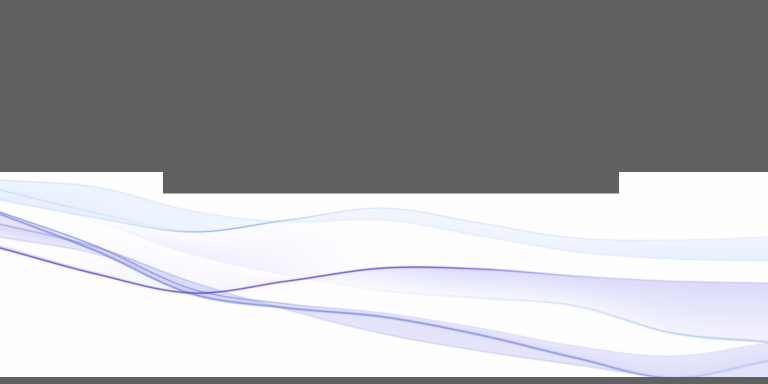
A Shadertoy shader for this background:

```glsl
// Translucent blue and violet ribbons flowing over white, framed by grey panels.
// Each edge is a cubic spline through nine evenly spaced heights; ribbons fill the
// gap between two edges with a blended tint, and thin soft strokes trace the edges.

#define GREY   vec3(0.38)
#define PAPER  vec3(0.995, 0.995, 1.0)
#define ICE    vec3(0.84, 0.90, 0.99)
#define SKY    vec3(0.55, 0.68, 0.94)
#define LILAC  vec3(0.80, 0.80, 0.97)
#define INDIGO vec3(0.40, 0.46, 0.87)
#define VIOLET vec3(0.36, 0.30, 0.86)
#define UNITS  384.0   // canvas height in layout units, measured downward
#define SPANS  8.0     // spline spans across the canvas width

// Catmull-Rom height at x in [0, SPANS], extended linearly past both ends.
float curve(float k[9], float x) {
    int i = int(clamp(floor(x), 0.0, SPANS - 1.0));
    float t = x - float(i);
    float b = k[i], c = k[i + 1];
    float a = i > 0 ? k[max(i - 1, 0)] : 2.0 * b - c;
    float d = i < 7 ? k[min(i + 2, 8)] : 2.0 * c - b;
    return b + 0.5 * t * (c - a + t * (2.0 * a - 5.0 * b + 4.0 * c - d
             + t * (3.0 * (b - c) + d - a)));
}

// Tints the gap between two edges; opacity runs from the first edge to the second.
void ribbon(inout vec3 col, float y, float from, float to, float px,
            vec3 ink, float opacityFrom, float opacityTo) {
    float inside = clamp((y - min(from, to)) / px + 0.5, 0.0, 1.0)
                 * clamp((max(from, to) - y) / px + 0.5, 0.0, 1.0);
    float gap = to - from;
    float t = clamp((y - from) * gap / (gap * gap + 0.01), 0.0, 1.0);
    col = mix(col, ink, inside * mix(opacityFrom, opacityTo, t));
}

// Draws a soft line along one edge.
void stroke(inout vec3 col, float y, float edge, float width, float px,
            vec3 ink, float opacity) {
    float d = (y - edge) / max(width, 0.6 * px);
    col = mix(col, ink, opacity * exp(-d * d));
}

// Antialiased mask of a rectangle with corners lo and hi.
float box(vec2 p, vec2 lo, vec2 hi, float px) {
    vec2 d = min(p - lo, hi - p) / px + 0.5;
    return clamp(d.x, 0.0, 1.0) * clamp(d.y, 0.0, 1.0);
}

void mainImage(out vec4 fragColor, in vec2 fragCoord) {
    vec2 uv = fragCoord / iResolution.xy;
    float x = uv.x * SPANS;
    float y = (1.0 - uv.y) * UNITS;
    float px = UNITS / iResolution.y;

    // Ribbon edges, from the top of the flow to the bottom.
    float crest  = curve(float[9](180., 187., 211., 222., 220., 236., 252., 259., 261.), x);
    float fold   = curve(float[9](190., 213., 231., 221., 208., 223., 238., 240., 237.), x);
    float stream = curve(float[9](200., 218., 232., 220., 208., 223., 238., 240., 237.), x);
    float veil   = curve(float[9](194., 222., 255., 276., 291., 298., 306., 333., 342.), x);
    float arch   = curve(float[9](248., 274., 293., 281., 268., 269., 276., 281., 283.), x);
    float upper  = curve(float[9](212., 246., 289., 304., 313., 328., 346., 356., 343.), x);
    float spine  = curve(float[9](214., 251., 294., 308., 317., 335., 358., 378., 361.), x);
    float sash   = curve(float[9](224., 247., 282., 310., 334., 351., 365., 379., 392.), x);
    float hem    = curve(float[9](237., 254., 286., 306., 317., 335., 358., 378., 361.), x);

    // Horizontal fades.
    float left = 1.0 - smoothstep(0.2, 3.0, x);
    float right = smoothstep(2.6, 5.0, x);
    float farRight = smoothstep(4.5, 8.0, x);
    float middle = smoothstep(0.5, 1.8, x) * (1.0 - smoothstep(2.3, 4.0, x));

    vec3 col = PAPER;

    // Pale upper ribbons.
    ribbon(col, y, crest, fold, px, ICE, 0.3, 0.25 + 0.25 * left);
    ribbon(col, y, fold, stream, px, ICE, 0.35, 0.6);
    ribbon(col, y, stream, crest, px, ICE, 0.12, 0.12 + 0.3 * farRight);
    ribbon(col, y, max(stream, crest), veil, px, LILAC, 0.02 * middle, 0.28 * middle);
    stroke(col, y, crest, 0.9, px, SKY, 0.12 + 0.12 * left);
    stroke(col, y, fold, 1.0, px, SKY, 0.25 * left);
    stroke(col, y, stream, 0.9, px, SKY,
           0.2 + 0.6 * exp(-pow((x - 2.4) / 0.7, 2.0)) - 0.1 * farRight);

    // Broad violet sail, densest under its arch.
    ribbon(col, y, arch, veil, px, LILAC, 0.2 * middle + 0.7 * right,
           (0.1 + 0.12 * farRight) * right);
    stroke(col, y, veil, 1.2, px, SKY, right * (0.15 + 0.4 * farRight));

    // Lower lavender ribbons.
    ribbon(col, y, sash, hem, px, LILAC, 0.75 * left, 0.4 * left);
    ribbon(col, y, spine, sash, px, LILAC, 0.55, 0.5);
    ribbon(col, y, upper, spine, px, LILAC, 0.45, 0.65);
    stroke(col, y, sash, 1.0, px, INDIGO, 0.18 + 0.22 * left);
    stroke(col, y, hem, 1.0, px, INDIGO, 0.2 * left);
    stroke(col, y, upper, 0.9, px, INDIGO, 0.1 + 0.5 * (1.0 - smoothstep(1.5, 4.5, x)));
    stroke(col, y, spine, 1.2, px, INDIGO, 0.65 - 0.4 * smoothstep(6.0, 7.5, x));

    // Dark violet accent along the arch.
    ribbon(col, y, arch - 3.0 * left, arch, px, LILAC, 0.4 * left, 0.8 * left);
    stroke(col, y, arch, 1.0, px, VIOLET, 0.85 - 0.7 * smoothstep(4.2, 6.5, x));

    // Grey panels: a top block with a lower centre step, and a bottom strip.
    vec2 p = vec2(uv.x * 2.0 * UNITS, y);
    float panel = box(p, vec2(-9.0), vec2(800.0, 172.0), px);
    panel = max(panel, box(p, vec2(163.0, -9.0), vec2(619.0, 193.5), px));
    panel = max(panel, box(p, vec2(-9.0, 377.0), vec2(800.0, 400.0), px));
    fragColor = vec4(mix(col, GREY, panel), 1.0);
}
```
